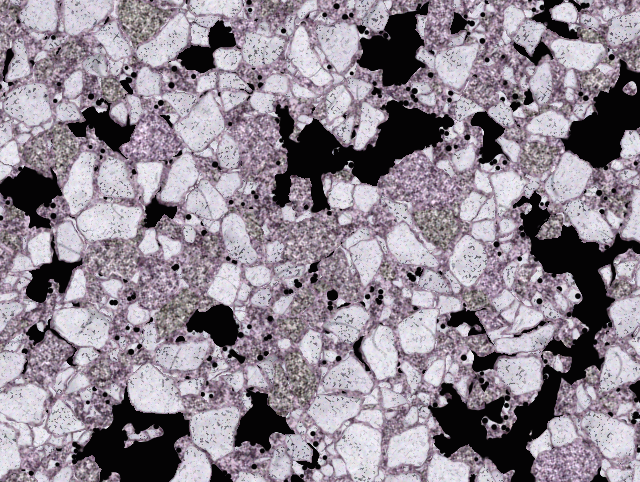
This texture is drawn by a Shadertoy shader. Its source:

```glsl
// Thin section of sandstone: pale angular grains in mauve cement with black pores.
// Three sizes of rough Voronoi grains are laid over speckled cement, from fine to
// coarse; a thresholded noise field with beads along its edge opens the pores.

const mat2 TURN = mat2(0.8, 0.6, -0.6, 0.8);

vec2 hash2(vec2 p) {
    vec3 q = fract(p.xyx * vec3(0.1031, 0.1030, 0.0973));
    q += dot(q, q.yzx + 33.33);
    return fract((q.xx + q.yz) * q.zy);
}

float noise(vec2 p) {
    p = TURN * p + 300.0;
    vec2 i = floor(p), f = fract(p);
    f = f * f * (3.0 - 2.0 * f);
    return mix(mix(hash2(i).x, hash2(i + vec2(1, 0)).x, f.x),
               mix(hash2(i + vec2(0, 1)).x, hash2(i + vec2(1, 1)).x, f.x), f.y);
}

// High where the rock is open
float poreField(vec2 p) {
    return 0.46 * noise(p * 9.0 + 3.7) + 0.32 * noise(TURN * p * 20.0 + 41.0)
         + 0.22 * noise(p * 46.0 + 87.0);
}

// Distance to the border of the Voronoi cell around p, its site and its id
float cellDepth(vec2 p, float scale, out vec2 site, out vec2 id) {
    float angle = scale * 0.37;
    mat2 turn = mat2(cos(angle), sin(angle), -sin(angle), cos(angle));
    vec2 q = turn * p * scale + 60.0, base = floor(q), nearest = vec2(0);
    float best = 9.0;
    for (int y = -1; y <= 1; y++)
    for (int x = -1; x <= 1; x++) {
        vec2 cell = base + vec2(x, y);
        vec2 r = cell + 0.02 + 0.96 * hash2(cell) - q;
        if (dot(r, r) < best) { best = dot(r, r); nearest = r; id = cell; }
    }
    float sum = 0.0;
    for (int y = -2; y <= 2; y++)
    for (int x = -2; x <= 2; x++) {
        vec2 cell = id + vec2(x, y);
        if (x == 0 && y == 0) continue;
        vec2 r = cell + 0.02 + 0.96 * hash2(cell) - q;
        sum += exp(-26.0 * dot(0.5 * (r + nearest), normalize(r - nearest)));
    }
    site = ((q + nearest - 60.0) / scale) * turn;
    return -log(sum) / 26.0 / scale;
}

// Small round black beads, crowded beside the pores
float beads(vec2 p, float px) {
    float mask = 0.0;
    vec2 base = floor(p * 85.0);
    for (int y = -1; y <= 1; y++)
    for (int x = -1; x <= 1; x++) {
        vec2 cell = base + vec2(x, y), h = hash2(cell + 211.0);
        vec2 centre = (cell + h) / 85.0;
        float chance = 0.07 + 0.5 * smoothstep(0.51, 0.58, poreField(centre));
        float radius = 0.004 + 0.0025 * h.y;
        if (hash2(cell + 503.0).x < chance)
            mask = max(mask, smoothstep(px, -px, length(p - centre) - radius));
    }
    return mask;
}

// Mineral colour: clear quartz, or cloudy grey, brown and mauve fragments
vec3 mineral(vec2 p, float kind, float tint, float fine, float coarse) {
    float crack = smoothstep(0.04, 0.0, abs(noise(p * 13.0 + kind * 90.0) - 0.5));
    crack *= smoothstep(0.45, 0.7, noise(p * 21.0 + tint * 50.0));
    if (kind < 0.68) {
        vec3 quartz = vec3(0.90, 0.89, 0.925) - 0.06 * tint * vec3(1.0, 1.15, 0.9);
        float dusty = smoothstep(0.45, 0.8, noise(p * 26.0 + kind * 40.0));
        float specks = smoothstep(0.62, 0.95, fine) * (0.14 + 0.3 * dusty);
        return quartz + 0.07 * (coarse - 0.4) - 0.06 * dusty - specks - 0.2 * crack;
    }
    vec3 cloudy = mix(vec3(0.55, 0.52, 0.52), vec3(0.64, 0.56, 0.65), tint);
    return cloudy + 0.5 * (fine - 0.5) + 0.36 * (coarse - 0.5) - 0.12 * crack;
}

void mainImage(out vec4 fragColor, in vec2 fragCoord) {
    float px = 0.8 / iResolution.y;
    vec2 p = fragCoord / iResolution.y;
    float fine = noise(p * 290.0), coarse = noise(TURN * p * 135.0 + 17.0);

    // Cement with mottled violet grain
    float mottling = 0.4 * fine + 0.36 * coarse + 0.24 * noise(p * 52.0);
    vec3 color = mix(vec3(0.24, 0.17, 0.23), vec3(0.86, 0.78, 0.86),
                     smoothstep(0.12, 0.86, mottling));

    // Bend the cells so that grains vary in shape and have rough edges
    vec2 bent = p + 0.04 * vec2(noise(p * 8.0 + 5.0), noise(p * 8.0 + 29.0))
                  + 0.008 * vec2(noise(p * 48.0), noise(p * 48.0 + 71.0))
                  + 0.004 * vec2(noise(p * 120.0), noise(p * 120.0 + 33.0));

    float field = poreField(p);
    float pore = max(smoothstep(0.566, 0.582, field), beads(p, px));

    for (int layer = 0; layer < 3; layer++) {
        float scale = 39.0 / pow(1.85, float(layer));
        vec2 site, id;
        float depth = cellDepth(bent, scale, site, id);
        vec2 h = hash2(id + 131.0 + 37.0 * float(layer));
        vec2 look = hash2(id + 307.0 + 53.0 * float(layer));
        depth -= (0.02 + 0.12 * h.y) / scale;

        // Pores lie over the fine debris but under the larger grains
        if (layer == 1) color = mix(color, vec3(0.015, 0.01, 0.015), pore);
        bool present = h.x < 0.6 && (layer == 0 || poreField(site) < 0.585);
        if (!present) continue;

        // Thin uneven cement coat, then the grain itself
        float coat = 0.001 + 0.007 * noise(p * 60.0 + 9.0);
        float rim = smoothstep(-coat - px, -coat + px, depth);
        vec3 rimColor = vec3(0.57, 0.48, 0.56) + 0.75 * (mottling - 0.5);
        color = mix(color, rimColor, rim * 0.9);
        vec3 body = mineral(p, look.x, look.y, fine, coarse);
        body -= 0.1 * smoothstep(0.004, 0.0, depth);
        color = mix(color, body, smoothstep(-px, px, depth));
    }

    // Faint coloured grain over the lit minerals
    vec3 tint = vec3(noise(p * 330.0 + 7.0), noise(p * 330.0 + 90.0), noise(p * 330.0 + 150.0));
    color += 0.08 * (tint - 0.5) * smoothstep(0.05, 0.3, color.r);
    fragColor = vec4(clamp(color, 0.0, 1.0), 1.0);
}
```
